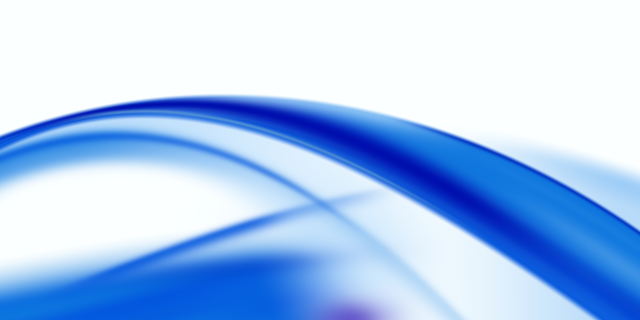
Reproduce this background procedurally as a WebGL 2 fragment shader.

```glsl
#version 300 es
precision highp float;
// Glossy blue ribbons sweeping in soft arcs across a white background.

#define WHITE  vec3(0.985, 1.0, 1.0)
#define PALE   vec3(0.66, 0.83, 0.98)
#define SKY    vec3(0.33, 0.63, 0.91)
#define AZURE  vec3(0.05, 0.46, 0.87)
#define BLUE   vec3(0.01, 0.34, 0.87)
#define NAVY   vec3(0.0, 0.06, 0.68)
#define STEEL  vec3(0.42, 0.64, 0.82)
#define VIOLET vec3(0.30, 0.20, 0.74)
#define FIBERS 13.0

uniform vec2 u_resolution;
out vec4 outColor;

// Smooth curve through five heights spaced evenly over x = 0..2.
float arc(float x, float a, float b, float c, float d, float e) {
  float t = 2.0 * x;
  float d2 = c - 2.0 * b + a;
  float d3 = d - 3.0 * c + 3.0 * b - a;
  float d4 = e - 4.0 * d + 6.0 * c - 4.0 * b + a;
  return a + t * (b - a + (t - 1.0) / 2.0 * (d2 + (t - 2.0) / 3.0 * (d3 + (t - 3.0) / 4.0 * d4)));
}

float ridge(float d, float w) { return exp(-d * d / (w * w)); }

// Ridge with separate widths above and below its centre.
float ridge2(float d, float above, float below) { return ridge(d, d > 0.0 ? above : below); }

float hash(vec2 p) { return fract(sin(dot(p, vec2(127.1, 311.7))) * 43758.55); }

float noise(vec2 p) {
  vec2 i = floor(p), f = fract(p);
  f = f * f * (3.0 - 2.0 * f);
  return mix(mix(hash(i), hash(i + vec2(1, 0)), f.x),
             mix(hash(i + vec2(0, 1)), hash(i + vec2(1, 1)), f.x), f.y);
}

// Thin veil above the right end of the main ribbon.
vec3 drawVeil(vec3 col, vec2 p) {
  float u = p.x - 1.4;
  float depth = 0.612 - 0.14 * u - 0.17 * u * u - p.y;
  float a = smoothstep(-0.015, 0.06, depth) * smoothstep(1.3, 2.0, p.x);
  return mix(col, mix(PALE, SKY, 0.25), a * (0.9 - 0.25 * smoothstep(0.06, 0.14, depth)));
}

// Blue pool at the lower left, crossed by a rising streak.
vec3 drawPool(vec3 col, vec2 p) {
  float x = p.x;
  col = mix(col, PALE, 0.6 * ridge(length((p - vec2(1.05, 0.17)) * vec2(1.0, 1.1)), 0.24));
  float depth = 0.14 + 0.19 * x - 0.06 * x * x - p.y;
  float fade = 1.0 - smoothstep(0.8, 1.18, x + 0.4 * (p.y - 0.1));
  float grain = noise(vec2(x * 2.0, (p.y - 0.25 * x) * 18.0));
  vec3 water = mix(SKY, mix(AZURE, BLUE, grain), smoothstep(0.0, 0.11, depth));
  col = mix(col, water, smoothstep(-0.06, 0.1, depth) * fade);
  col = mix(col, mix(BLUE, NAVY, 0.4), 0.5 * ridge(p.y - 0.09 - 0.1 * x, 0.035) * ridge(x - 0.72, 0.3));
  col = mix(col, VIOLET, 0.75 * ridge(length((p - vec2(1.1, 0.0)) * vec2(0.5, 1.0)), 0.06));

  float s = p.y - arc(x, 0.023, 0.206, 0.359, 0.44, 0.479);
  float run = smoothstep(0.1, 0.4, x) * (1.0 - 0.55 * smoothstep(0.75, 1.05, x)) * (1.0 - smoothstep(1.0, 1.28, x));
  return mix(col, BLUE, 0.85 * run * ridge2(s, 0.016, 0.03));
}

// Paler inner arch that crosses the streak and fades at the bottom.
vec3 drawInnerArch(vec3 col, vec2 p, float lower) {
  float x = p.x;
  float s = p.y - arc(x, 0.505, 0.565, 0.367, -0.068, -0.667);
  float inner = p.y - arc(x, 0.388, 0.479, 0.167, -0.458, -1.344);
  float wash = smoothstep(-0.04, 0.1, inner) * (1.0 - smoothstep(-0.01, 0.03, lower));
  col = mix(col, PALE, wash * mix(0.75, 0.08, smoothstep(0.3, 1.4, x)));
  float near = 1.0 - smoothstep(0.2, 0.85, x);
  col = mix(col, SKY, 0.65 * near * ridge(s + 0.05, 0.035));
  col = mix(col, mix(SKY, AZURE, near), mix(0.32, 0.8, near) * ridge2(s, 0.025, 0.055));
  return mix(col, BLUE, 0.6 * ridge(s, 0.014) * (1.0 - smoothstep(0.8, 1.2, x)));
}

// Main ribbon between its lower and outer edges, with a dark core.
vec3 drawRibbon(vec3 col, vec2 p, float lower) {
  float x = p.x;
  float outer = p.y - arc(x, 0.576, 0.693, 0.682, 0.549, 0.279);
  float core = p.y - arc(x, 0.568, 0.674, 0.599, 0.352, 0.023);
  float v = lower / max(lower - outer, 0.01);
  float grain = noise(vec2(v * FIBERS, x * 1.6));

  vec3 body = mix(BLUE, AZURE, smoothstep(-0.02, 0.09, core));
  body = mix(body, SKY, 0.35 * grain * (1.0 - 0.5 * smoothstep(0.8, 1.4, x)));
  float sheen = smoothstep(0.35, 0.8, x) * (1.0 - smoothstep(1.15, 1.5, x));
  body = mix(body, PALE, 0.8 * sheen * ridge(outer, 0.045));
  body = mix(body, SKY, 0.6 * smoothstep(1.5, 1.95, x) * ridge(core - 0.11, 0.045));

  float wide = smoothstep(0.3, 1.4, x);
  float strength = smoothstep(-0.3, 0.4, x) * (1.0 - 0.7 * smoothstep(1.4, 1.85, x));
  body = mix(body, NAVY, strength * ridge2(core, mix(0.01, 0.05, wide), mix(0.013, 0.055, wide)));
  float glint = smoothstep(0.1, 0.4, x) * (1.0 - smoothstep(1.1, 1.6, x));
  body = mix(body, STEEL, 0.65 * glint * ridge(lower - 0.016, 0.006));
  body = mix(body, mix(BLUE, NAVY, 0.6), 0.9 * smoothstep(1.2, 1.5, x) * ridge(outer + 0.007, 0.009));

  float soft = mix(0.01, 0.016, wide);
  float mask = smoothstep(-soft, soft, lower) * (1.0 - smoothstep(-0.01, 0.007, outer));
  return mix(col, body, mask);
}

void main() {
  // Height spans 0..1 and width 0..2 on any canvas size.
  vec2 p = gl_FragCoord.xy / u_resolution * vec2(2.0, 1.0);
  float lower = p.y - arc(p.x, 0.531, 0.635, 0.516, 0.25, -0.094);
  vec3 col = drawVeil(WHITE, p);
  col = drawPool(col, p);
  col = drawInnerArch(col, p, lower);
  col = drawRibbon(col, p, lower);
  outColor = vec4(col, 1.0);
}
```
